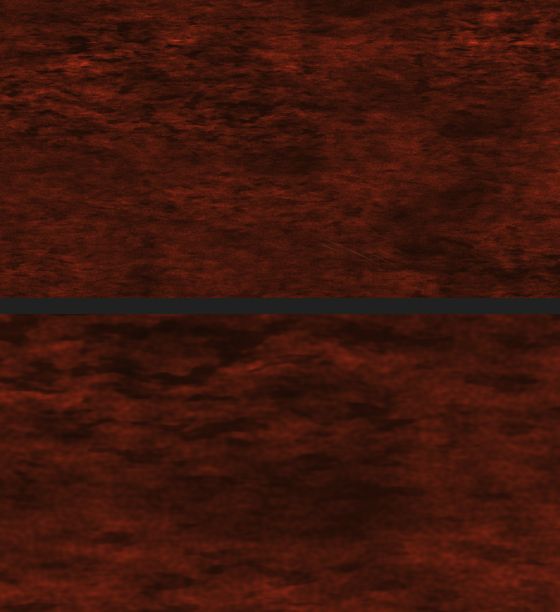
Top, the full canvas; bottom, a detail of the centre.
Give the GLSL for this texture, as a WebGL 2 fragment shader.

```glsl
#version 300 es
precision highp float;
// Dark mahogany wood: horizontal streaks, ragged flecks, soft stains and faint scratches.

#define MEAN_COLOR vec3(0.250, 0.083, 0.043)
#define TONE_CURVE vec3(1.0, 0.75, 0.75)
#define LIFT 0.10
#define HAZE 0.25
#define STREAK 0.36
#define MOTTLE 0.36
#define FIBRE 0.32
#define GRAIN 0.27
#define FLECK 0.46
#define STAIN 0.40
#define SEAM 0.16
#define SCRATCH_COLOR vec3(0.36, 0.19, 0.12)

uniform vec2 u_resolution;
out vec4 fragColor;

float hash(vec2 p) {
    vec3 q = fract(p.xyx * 0.1031);
    q += dot(q, q.yzx + 33.33);
    return fract((q.x + q.y) * q.z);
}

// Gradient noise with unit gradients, about -0.7 to 0.7
float cornerRamp(vec2 cell, vec2 offset) {
    float angle = 6.2832 * hash(cell);
    return dot(vec2(cos(angle), sin(angle)), offset);
}

float noise(vec2 p) {
    vec2 i = floor(p), f = p - i;
    vec2 w = f * f * f * (f * (f * 6.0 - 15.0) + 10.0);
    vec2 e = vec2(0.0, 1.0);
    float low = mix(cornerRamp(i, f), cornerRamp(i + e.yx, f - e.yx), w.x);
    float high = mix(cornerRamp(i + e, f - e), cornerRamp(i + 1.0, f - 1.0), w.x);
    return mix(low, high, w.y);
}

float fbm(vec2 p, int octaves) {
    float sum = 0.0, amplitude = 1.0;
    for (int i = 0; i < octaves; i++) {
        sum += amplitude * noise(p);
        p = p * 2.03 + vec2(17.3, 41.7);
        amplitude *= 0.6;
    }
    return sum;
}

// Wavering joints between boards, darkest just at the edge
float seams(vec2 p) {
    float sum = 0.0;
    for (int i = 0; i < 3; i++) {
        float k = float(i);
        float height = 0.10 + 0.455 * k + 0.012 * noise(vec2(p.x * 3.0, k * 7.3));
        float d = abs(p.y - height);
        sum += exp(-d * d / 0.00008) * (0.6 + noise(vec2(p.x * 5.0, k + 0.4)));
    }
    return sum;
}

// Short slanting hairlines gathered in one area
float scratches(vec2 p) {
    float pixel = 1.0 / u_resolution.y;
    float sum = 0.0;
    for (int i = 0; i < 4; i++) {
        float k = float(i);
        vec2 start = vec2(1.04 + 0.05 * k, 0.205 - 0.012 * k);
        start += 0.02 * (vec2(hash(vec2(k, 3.0)), hash(vec2(k, 8.0))) - 0.5);
        float slope = -0.5 + 0.12 * hash(vec2(k, 5.0));
        vec2 span = vec2(1.0, slope) * (0.07 + 0.12 * hash(vec2(k, 11.0)));
        vec2 r = p - start;
        float along = clamp(dot(r, span) / dot(span, span), 0.0, 1.0);
        float d = length(r - span * along);
        float fade = sin(3.1416 * along) * (0.3 + 0.3 * hash(vec2(k, 21.0)));
        sum = max(sum, fade * (1.0 - smoothstep(0.0, 0.0015 + pixel, d)));
    }
    return sum;
}

void main() {
    vec2 p = gl_FragCoord.xy / u_resolution.y;

    // Gentle bending of the grain
    vec2 q = p + vec2(0.0, 0.02 * noise(p * vec2(2.2, 3.5) + 5.0));
    q.y += 0.010 * noise(p * vec2(9.0, 12.0) + 31.0);

    // Crisp upper board, hazier lower board
    float crispness = 0.75 + 0.5 * smoothstep(0.45, 0.62, p.y);
    crispness *= 1.0 - 0.35 * smoothstep(0.88, 0.98, p.y);
    crispness *= 1.0 + 0.8 * noise(p * vec2(2.0, 4.0) + 61.0);

    float mottling = fbm(q * vec2(13.0, 18.0) + 12.0, 4);
    float streaks = fbm(q * vec2(5.5, 24.0) + 23.0, 4);
    float fibres = noise(q * vec2(32.0, 100.0) + 47.0);

    // Thin flecks that gather in loose clusters
    float cluster = noise(p * vec2(2.6, 5.5) + 97.0);
    float flecks = fbm(q * vec2(13.0, 46.0) + 71.0, 3) + 0.35 * mottling + 0.35 * cluster;

    // Broad dark stains with ragged borders
    float stainField = fbm(q * vec2(1.7, 4.6) + vec2(83.0, 19.0), 4) + 0.25 * mottling;
    float stain = smoothstep(0.15, 0.58, stainField);

    float tone = LIFT + HAZE * fbm(p * vec2(1.8, 4.0) + 37.0, 3);
    tone += crispness * (STREAK * streaks + FIBRE * fibres);
    tone += MOTTLE * mottling * (1.0 - 0.4 * stain);
    tone -= FLECK * crispness * smoothstep(0.08, 0.55, flecks);
    tone += 0.3 * FLECK * crispness * smoothstep(0.15, 0.60, -flecks);
    tone -= STAIN * stain + SEAM * seams(p);
    tone += GRAIN * noise(p * vec2(125.0, 165.0));

    // Darkest pores level off gradually instead of reaching black
    tone = max(tone, -0.45 + 0.55 * (tone + 0.45));
    vec3 color = MEAN_COLOR * exp(tone * TONE_CURVE);
    color = mix(color, SCRATCH_COLOR, scratches(p));
    fragColor = vec4(color, 1.0);
}
```
